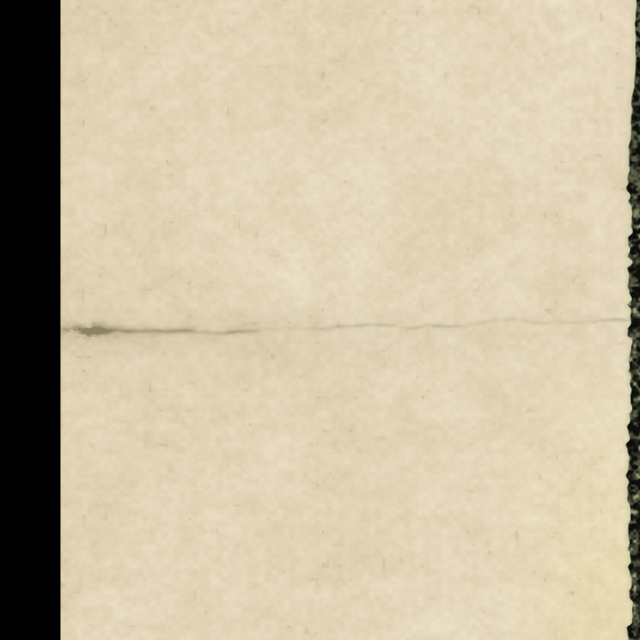
Write a Shadertoy shader that draws this texture.

```glsl
#define PAPER_LIGHT vec3(0.908, 0.857, 0.748)
#define PAPER_DARK vec3(0.868, 0.808, 0.686)
#define STAIN vec3(0.50, 0.46, 0.33)
#define INK vec3(0.045, 0.055, 0.045)
#define MOSS vec3(0.36, 0.37, 0.27)
#define FRINGE vec3(0.76, 0.79, 0.63)
#define LEFT_EDGE 0.0945
#define RIGHT_EDGE 0.985
#define CREASE_Y 0.483
#define GRAIN_SCALE 105.0
#define GRAIN_CONTRAST 1.1
#define SOFTNESS 0.0012

float hash(vec2 p) {
    return fract(sin(dot(p, vec2(127.1, 311.7))) * 43758.5453);
}

float noise(vec2 p) {
    vec2 i = floor(p), f = fract(p);
    f = f * f * (3.0 - 2.0 * f);
    return mix(mix(hash(i), hash(i + vec2(1, 0)), f.x),
               mix(hash(i + vec2(0, 1)), hash(i + vec2(1, 1)), f.x), f.y);
}

float fbm(vec2 p) {
    float sum = 0.0, amplitude = 0.5;
    for (int i = 0; i < 4; i++) {
        sum += amplitude * noise(p);
        p = mat2(1.6, 1.2, -1.2, 1.6) * p + 7.3;
        amplitude *= 0.5;
    }
    return sum / 0.9375;
}

float bell(float d, float width) {
    return exp(-d * d / (width * width));
}

// Mottled sheet, darker and warmer toward the left
vec3 paper(vec2 uv) {
    float grain = 0.6 * noise(uv * GRAIN_SCALE) + 0.4 * noise(uv * GRAIN_SCALE * 1.9 + 31.0);
    float blotch = fbm(uv * vec2(9.0, 7.0) + 4.0);
    float fiber = fbm(uv * vec2(30.0, 42.0) + 17.0);
    float tone = 0.43 + 0.42 * (0.5 - uv.x);
    tone += GRAIN_CONTRAST * (grain - 0.5) + 1.0 * (blotch - 0.5) + 0.9 * (fiber - 0.5);
    vec3 color = mix(PAPER_LIGHT, PAPER_DARK, tone);

    // Faint flecks and yellowing near the lower right
    float fleck = smoothstep(0.82, 0.98, noise(uv * vec2(115.0, 95.0) + 53.0));
    fleck *= smoothstep(0.45, 0.7, fiber);
    color = mix(color, STAIN, 0.16 * fleck);
    float yellowing = smoothstep(0.75, 0.97, uv.x) * smoothstep(0.5, 0.05, uv.y);
    color.b -= 0.05 * yellowing * (0.5 + blotch);
    float leftRim = exp(-(uv.x - LEFT_EDGE) / 0.012);
    return color - vec3(0.0, 0.012, 0.03) * clamp(leftRim, 0.0, 1.0);
}

// Broken horizontal fold with a smudge at its left end
vec3 addCrease(vec3 color, vec2 uv) {
    float foldY = CREASE_Y + 0.017 * smoothstep(0.3, 0.95, uv.x);
    foldY += 0.014 * (fbm(vec2(uv.x * 14.0, 3.0)) - 0.5);
    float d = uv.y - foldY;
    float broken = smoothstep(0.3, 0.75, fbm(uv * vec2(24.0, 60.0) + 9.0));
    float fold = bell(d, 0.0035) * (0.08 + 0.3 * broken);
    float shade = bell(d + 0.012, 0.045) * 0.06 * (1.2 - uv.x);
    shade += bell(d, 0.016) * 0.2 * broken * smoothstep(0.75, 0.1, uv.x);

    vec2 q = (uv - vec2(0.137, 0.482)) / vec2(0.034, 0.012);
    float smudge = exp(-dot(q, q)) * smoothstep(0.25, 0.75, fbm(uv * vec2(65.0, 100.0)));
    return mix(color, STAIN, clamp(fold + shade + 0.95 * smudge, 0.0, 0.85));
}

// Ragged dark strip with mossy speckles and a pale fringe
vec3 addTornEdge(vec3 color, vec2 uv) {
    float edge = RIGHT_EDGE + 0.008 * smoothstep(0.76, 0.95, uv.y);
    edge -= 0.006 * bell(uv.y - 0.715, 0.022);
    float ragged = smoothstep(0.75, 0.6, uv.y);
    edge += (0.003 + 0.008 * ragged) * (noise(uv * vec2(50.0, 105.0)) - 0.5);
    edge += 0.006 * (fbm(vec2(4.0, uv.y * 26.0)) - 0.5);
    float d = uv.x - edge;
    float speckle = 0.6 * noise(uv * 130.0 + 5.0) + 0.4 * noise(uv * 240.0);
    vec3 strip = mix(INK, MOSS, smoothstep(0.28, 0.78, speckle));
    strip = mix(strip, FRINGE, 0.55 * ragged * smoothstep(0.72, 0.85, speckle));
    color = mix(color, FRINGE, 0.5 * bell(d + 0.002, 0.004));
    return mix(color, strip, smoothstep(-1.6 * SOFTNESS, 1.6 * SOFTNESS, d));
}

void mainImage(out vec4 fragColor, in vec2 fragCoord) {
    vec2 uv = fragCoord / iResolution.xy;
    vec3 color = addTornEdge(addCrease(paper(uv), uv), uv);
    color *= smoothstep(LEFT_EDGE - SOFTNESS, LEFT_EDGE + SOFTNESS, uv.x);
    fragColor = vec4(clamp(color, 0.0, 1.0), 1.0);
}
```
